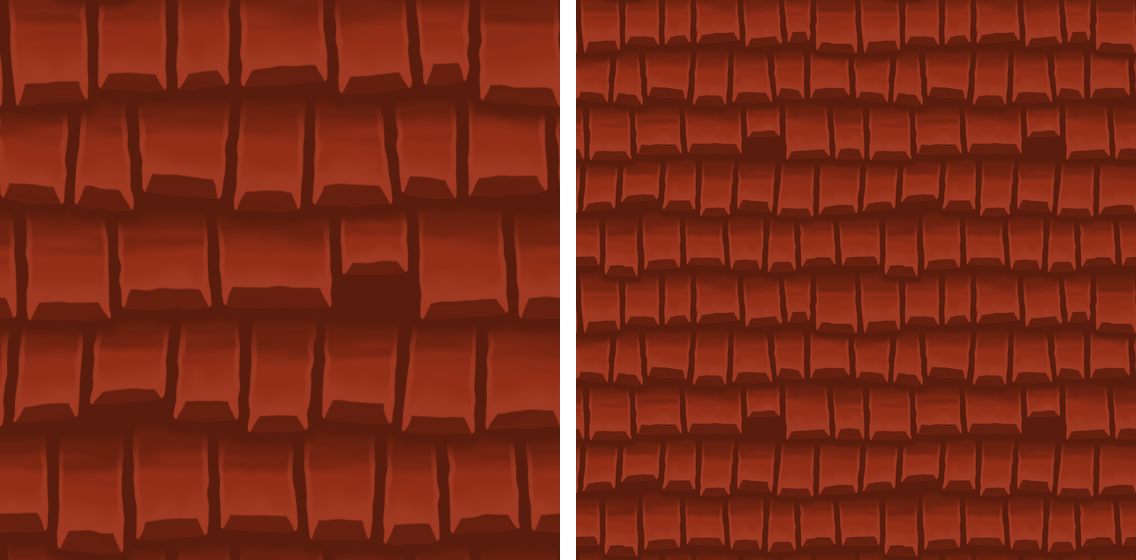
Left: one tile. Right: repeated 2 by 2.
This texture is drawn by a WebGL 2 fragment shader. Its source:

```glsl
#version 300 es
precision highp float;
// Hand-painted red clay roof tiles: five overlapping rows of uneven, bevelled shingles.
uniform vec2 u_resolution;
out vec4 fragColor;

const vec3 DEEP = vec3(.35, .11, .05);
const vec3 DARK = vec3(.42, .13, .06);
const vec3 RED = vec3(.58, .18, .09);
const vec3 LIGHT = vec3(.63, .225, .135);

float hash(vec2 p) {
  return fract(sin(dot(p, vec2(127.1, 311.7))) * 43758.5453);
}

float wrap(float i, float n) {
  return floor(mod(i + .5, n));
}

// Value noise over the unit canvas, wrapping after a whole number of cells.
float noise(vec2 p, vec2 cells) {
  p *= cells;
  vec2 i = floor(p), f = fract(p);
  f = f * f * (3. - 2. * f);
  vec2 a = mod(i, cells), b = mod(i + 1., cells);
  return mix(mix(hash(a), hash(vec2(b.x, a.y)), f.x),
             mix(hash(vec2(a.x, b.y)), hash(b), f.x), f.y);
}

float tilesInRow(float row) {
  return row == 2. ? 6. : 7.;
}

float rowShift(float row) {
  return float[5](-.35, .05, -.5, -.2, .05)[int(row)];
}

// Centre line of the gap left of tile k, at height h above the row's base.
float gapCentre(float k, float row, float h) {
  float n = tilesInRow(row);
  vec2 id = vec2(wrap(k, n), row);
  float x = k + rowShift(row) + .24 * (hash(id + .13) - .5);
  if (row == 2. && id.x > 0. && id.x < 4.) x -= .3; // makes room for one wide tile
  return x / n + .2 * (hash(id + .47) - .5) * (h - .1);
}

// Returns the tile's colour in rgb and its signed distance in a.
vec4 tile(vec2 p, float k, float j) {
  float row = wrap(j, 5.);
  vec2 id = vec2(wrap(k, tilesInRow(row)), row);
  bool stubby = wrap(id.x - 3. * row + 2., 13.) == 0.;

  // Slanted sides
  float rise = p.y - .2 * j - .035;
  float left = gapCentre(k, row, rise) + .0105 + .07 * (hash(id + .71) - .5) * (rise - .1);
  float right = gapCentre(k + 1., row, rise) - .0105 + .07 * (hash(id + .83) - .5) * (rise - .1);
  float halfWidth = .5 * (right - left);
  float s = (p.x - left) / halfWidth - 1.;

  // Tilted lower edge and rounded outline
  float bottom = .04 * (hash(id + .29) - .5) + (stubby ? .06 : 0.)
               + .012 * (hash(id + .59) - .5) * s - .003 * (1. - s * s);
  float h = rise - bottom;
  float height = .19 + .025 * hash(id + .91) - bottom;
  float side = halfWidth * (1. - abs(s));
  vec2 q = vec2(-side, max(-h, h - height)) + .007;
  float d = length(max(q, 0.)) + min(max(q.x, q.y), 0.) - .007;

  // Body: pale above the lip, red in the middle, dark and streaky at the top
  float lip = (stubby ? .024 : .03 + .01 * hash(id + .37)) * (1. - .16 * s * s);
  float v = (h - lip) / (height - lip);
  float streak = noise(p, vec2(9, 60)) - .5;
  float blotch = noise(p + .37, vec2(36, 24)) - .5;
  vec3 c = mix(LIGHT, RED, smoothstep(.02, .36, v + .16 * blotch));
  c = mix(c, DARK, smoothstep(.38, .82, v + .2 * streak));
  c = mix(c, DEEP, smoothstep(.8, 1.02, v));

  // Worn highlights along both sides
  float rim = .0095 + .005 * (noise(p, vec2(30, 34)) - .5);
  float worn = (1. - smoothstep(rim - .003, rim + .002, side)) * (1. - smoothstep(.45, .92, v));
  c = mix(c, LIGHT, .75 * worn);

  // Dark front face, narrower at its top
  float inset = mix(.004, .019, clamp(h / lip, 0., 1.));
  float face = max(h - lip, inset - side);
  vec3 faceColour = mix(DARK, DEEP, .25 + .4 * streak);
  c = mix(c, faceColour, 1. - smoothstep(-.002, .002, face));
  return vec4(c, d);
}

void main() {
  vec2 uv = gl_FragCoord.xy / u_resolution;
  // Brushy wobble of all outlines
  vec2 p = uv + .005 * (vec2(noise(uv, vec2(42)), noise(uv + .5, vec2(38))) - .5);
  float soft = max(.0016, .7 / u_resolution.y);
  float baseRow = floor((p.y - .035) / .2);
  vec3 colour = DEEP;

  // Paint rows upwards so that each overlaps and shades the one below
  for (float j = baseRow - 1.; j <= baseRow + 1.; j++) {
    float row = wrap(j, 5.);
    float k = floor(p.x * tilesInRow(row) - rowShift(row));
    vec4 nearest = vec4(DEEP, 1.);
    for (float i = -1.; i <= 1.; i++) {
      vec4 t = tile(p, k + i, j);
      if (t.a < nearest.a) nearest = t;
    }
    colour = mix(DEEP, colour, smoothstep(.008, .038, nearest.a));
    colour = mix(nearest.rgb, colour, smoothstep(-soft, soft, nearest.a));
  }
  fragColor = vec4(colour, 1.);
}
```
